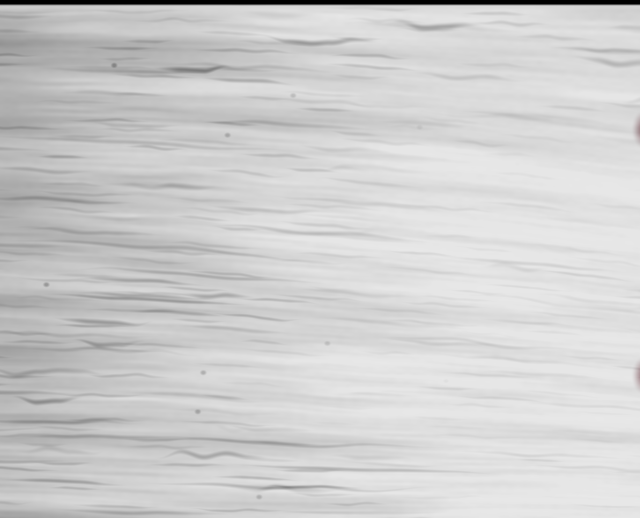
Write a WebGL 1 fragment shader that draws this texture.

```glsl
precision highp float;
uniform vec2 u_resolution;

float hash(vec2 p) {
  vec3 q = fract(vec3(p.xyx) * 0.1031);
  q += dot(q, q.yzx + 33.33);
  return fract((q.x + q.y) * q.z);
}

float noise(vec2 p) {
  vec2 cell = floor(p), f = fract(p);
  f = f * f * (3.0 - 2.0 * f);
  float low = mix(hash(cell), hash(cell + vec2(1.0, 0.0)), f.x);
  float high = mix(hash(cell + vec2(0.0, 1.0)), hash(cell + 1.0), f.x);
  return mix(low, high, f.y);
}

// Bends the grain: flat near top and bottom, sloping down to the right between
vec2 grainSpace(vec2 p) {
  float middle = sin(3.14159 * clamp(p.y, 0.0, 1.0));
  float slope = mix(0.012, 0.045, middle);
  float sag = p.x * slope + 0.025 * p.x * p.x * middle;
  float sway = 0.012 * (noise(p * vec2(3.0, 4.0)) - 0.5)
             + 0.004 * (noise(p * vec2(11.0, 24.0) + 40.0) - 0.5);
  return vec2(p.x, p.y + sag + sway);
}

// Soft continuous bands at several widths, centred on zero
float fibres(vec2 g) {
  float sum = 0.0, weight = 0.42;
  vec2 scale = vec2(1.6, 24.0);
  for (int i = 0; i < 4; i++) {
    sum += weight * (noise(g * scale + float(i) * 17.3) - 0.5);
    scale *= vec2(1.7, 1.85);
    weight *= 0.8;
  }
  return sum;
}

// Tapered, slightly wavy dark dashes, at most one per cell
float dashes(vec2 g, vec2 size, float thickness, float density, float seed) {
  float row = floor(g.y / size.y);
  float x = g.x / size.x + 7.0 * hash(vec2(row, seed));
  vec2 id = vec2(floor(x), row) + seed;
  float present = step(hash(id), density);
  float strength = mix(0.35, 1.0, hash(id + 5.7));
  float reach = mix(0.22, 0.49, hash(id + 11.3));
  float taper = 1.0 - smoothstep(reach * 0.25, reach, abs(fract(x) - 0.5));
  float wave = 0.26 * (noise(vec2(x * 7.0, row + seed)) - 0.5);
  float centre = mix(0.35, 0.65, hash(id + 23.9)) + wave;
  float d = abs(fract(g.y / size.y) - centre) * size.y;
  float body = 1.0 - smoothstep(0.0, thickness * (0.4 + 0.6 * taper), d);
  return present * strength * taper * body;
}

// Sparse round flecks
float flecks(vec2 p, float size, float density) {
  vec2 id = floor(p / size);
  vec2 centre = 0.3 + 0.4 * vec2(hash(id + 3.1), hash(id + 8.6));
  float d = length((fract(p / size) - centre) * vec2(0.8, 1.0));
  return step(hash(id + 61.0), density) * (1.0 - smoothstep(0.02, 0.11, d));
}

// Light falls off to the left and slightly to the top
float lighting(vec2 p) {
  float across = smoothstep(-0.2, 0.95, p.x);
  float edge = 1.0 - smoothstep(0.0, 0.22, p.x);
  float upper = smoothstep(0.4, 1.0, p.y);
  return mix(0.735, 0.885, across) - 0.035 * edge - 0.035 * upper;
}

void main() {
  vec2 p = gl_FragCoord.xy / u_resolution.y;
  float rightEdge = u_resolution.x / u_resolution.y;
  vec2 g = grainSpace(p);
  float leftness = 1.0 - smoothstep(0.1, 1.15, p.x);

  // Pale wood with soft grain
  float tone = lighting(p);
  tone += fibres(g) * mix(0.15, 0.25, leftness);
  tone += 0.012 * (noise(p * vec2(70.0, 130.0)) - 0.5);

  // Fine dashes, long threads and a few heavy cracks in patches
  float patches = smoothstep(0.25, 0.75, noise(g * vec2(2.0, 9.0) + 71.0));
  float marks = 0.13 * dashes(g, vec2(0.24, 0.017), 0.005, 0.55, 2.0);
  marks += 0.15 * dashes(g, vec2(0.42, 0.029), 0.0065, 0.5, 19.0);
  marks += 0.17 * dashes(g, vec2(0.75, 0.047), 0.006, 0.5, 37.0);
  marks += 0.28 * patches * dashes(g, vec2(0.3, 0.053), 0.008, 0.35, 53.0);
  tone -= marks * mix(0.55, 1.15, leftness) * mix(0.6, 1.15, patches);
  tone -= 0.2 * leftness * flecks(p, 0.06, 0.04);
  tone = min(tone, 0.9 + 0.25 * max(tone - 0.9, 0.0));
  vec3 color = vec3(tone);

  // Faint reddish smudges on the right border
  for (int i = 0; i < 2; i++) {
    vec2 spot = vec2(rightEdge + 0.008, 0.275 + 0.475 * float(i));
    float smudge = 1.0 - smoothstep(0.0, 1.0, length((p - spot) / vec2(0.026, 0.04)));
    color -= vec3(0.3, 0.42, 0.4) * smudge;
  }

  // Pale rim below a black strip at the top
  float rim = smoothstep(0.978, 0.986, p.y);
  color = mix(color, vec3(0.84), 0.6 * rim);
  color *= 1.0 - smoothstep(0.988, 0.9935, p.y);

  gl_FragColor = vec4(clamp(color, 0.0, 1.0), 1.0);
}
```
